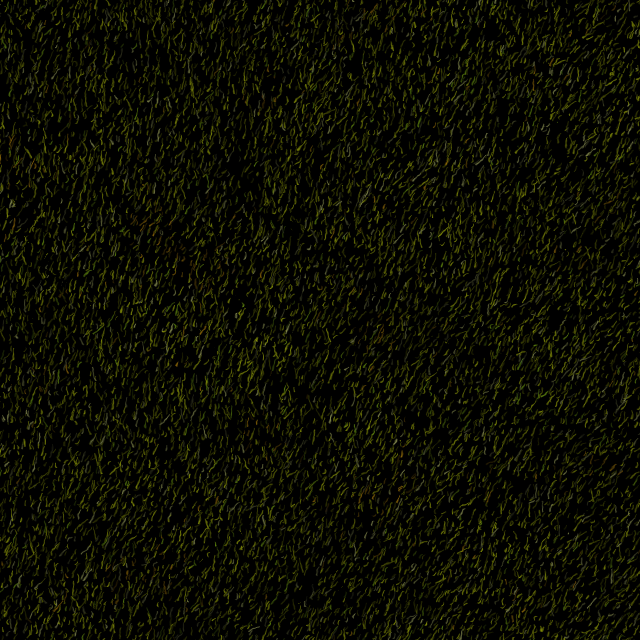
A WebGL 2 fragment shader for this texture:

```glsl
#version 300 es
precision highp float;
// Dark turf: short, thin olive blades scattered over black.
// Two jittered grids hold one curved, tapered blade per cell; gradient noise
// varies the lean, density, brightness and hue across the field.

uniform vec2 u_resolution;
out vec4 fragColor;

vec4 hash4(vec3 p) {
    vec4 q = fract(p.xyzx * vec4(0.1031, 0.1030, 0.0973, 0.1099));
    q += dot(q, q.wzxy + 33.33);
    return fract((q.xxyz + q.yzzw) * q.zywx);
}

// Gradient noise, roughly -0.7 to 0.7
float cornerSlope(vec2 cell, vec2 offset) {
    float angle = 6.28318 * hash4(vec3(cell, 7.0)).x;
    return dot(vec2(cos(angle), sin(angle)), offset);
}

float gradientNoise(vec2 p) {
    vec2 i = floor(p), f = fract(p);
    vec2 u = f * f * f * (f * (f * 6.0 - 15.0) + 10.0);
    vec2 e = vec2(1.0, 0.0);
    return mix(mix(cornerSlope(i, f), cornerSlope(i + e.xy, f - e.xy), u.x),
               mix(cornerSlope(i + e.yx, f - e.yx), cornerSlope(i + e.xx, f - e.xx), u.x), u.y);
}

// Coverage of a blade centred on the origin, narrowing towards its tip
float bladeMask(vec2 p, float lean, float halfLength, float bend, float soft) {
    float c = cos(lean), s = sin(lean);
    p = vec2(c * p.x - s * p.y, s * p.x + c * p.y);
    float along = p.y / halfLength;
    p.x += bend * along * along;
    float halfWidth = 0.0009 * (1.0 - 0.3 * clamp(along, -1.0, 1.0));
    float dist = length(vec2(p.x, max(abs(p.y) - halfLength, 0.0)));
    return 1.0 - smoothstep(halfWidth - soft, halfWidth + soft, dist);
}

vec3 bladeColor(vec4 rnd, float warmth) {
    vec3 tint = mix(vec3(0.93, 1.0, 0.06), vec3(0.72, 1.0, 0.10), step(0.92, rnd.x));
    tint = mix(tint, vec3(1.0, 0.74, 0.06), step(rnd.y, warmth));
    tint = mix(tint, vec3(0.96, 1.0, 0.56), step(0.86, rnd.z));
    return tint * mix(0.12, 0.43, pow(rnd.w, 1.3));
}

void main() {
    vec2 uv = gl_FragCoord.xy / u_resolution.y;
    float soft = max(0.0013, 0.65 / u_resolution.y);

    // Slow changes across the field
    float lean = 0.08 + 0.32 * uv.x + 0.18 * (1.0 - uv.y) + 0.35 * gradientNoise(uv * 7.0);
    float density = 0.71 + 0.4 * gradientNoise(uv * 17.0 + 40.0);
    float light = 1.0 + 0.25 * gradientNoise(uv * 5.0 + 80.0);
    float warmth = 0.02 + 0.35 * smoothstep(0.15, 0.6, gradientNoise(uv * 6.0 + 120.0));

    // Fine wobble of the outlines and flecks along the blades
    vec2 p = uv + 0.002 * vec2(gradientNoise(uv * 160.0), gradientNoise(uv * 160.0 + 60.0));
    light *= 1.0 + 0.6 * gradientNoise(uv * 140.0 + 200.0);

    vec3 color = vec3(0.0);
    for (int layer = 0; layer < 2; layer++) {
        vec2 grid = p * 88.0 + float(layer) * vec2(17.37, 31.61);
        for (int y = -1; y <= 1; y++) {
            for (int x = -1; x <= 1; x++) {
                vec2 cell = floor(grid) + vec2(x, y);
                vec4 place = hash4(vec3(cell, float(layer) + 11.0));
                vec4 shape = hash4(vec3(cell, float(layer) + 23.0));
                vec4 look = hash4(vec3(cell, float(layer) + 37.0));
                if (place.z > density) continue;

                vec2 local = (grid - cell - place.xy) / 88.0;
                float stray = shape.x - 0.5;
                float bladeLean = lean + 0.3 * stray + 4.5 * stray * stray * stray;
                float halfLength = mix(0.0028, 0.0105, shape.y * shape.y * shape.y);
                float bend = 0.0018 * (shape.z - 0.5);
                float mask = bladeMask(local, bladeLean, halfLength, bend, soft);
                color = max(color, mask * light * bladeColor(look, warmth));
            }
        }
    }
    fragColor = vec4(color, 1.0);
}
```
